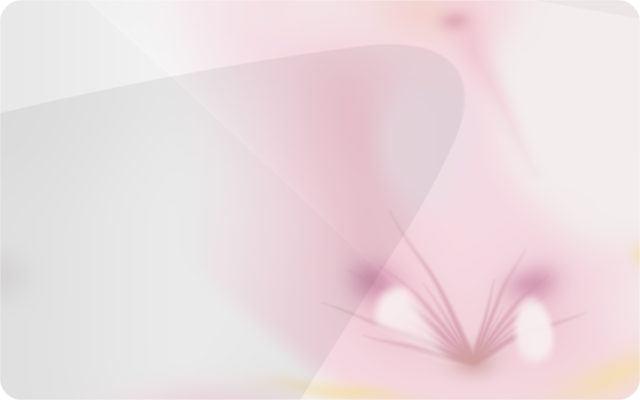
Reproduce this background procedurally as a WebGL 2 fragment shader.

```glsl
#version 300 es
precision highp float;
// Pale flower backdrop: soft petals, a veined throat and a translucent swoosh.
// Petals are blurred ellipses warped by gradient noise, veins are tapered
// segments fanned by a loop, and the glass edges are signed distances.
uniform vec2 u_resolution;
out vec4 fragColor;

const vec3 PETAL = vec3(0.957, 0.855, 0.888);
const vec3 DEEP_PINK = vec3(0.935, 0.765, 0.815);
const vec3 PALE = vec3(0.953, 0.928, 0.928);
const vec3 LAVENDER = vec3(0.935, 0.865, 0.895);
const vec3 MAGENTA = vec3(0.80, 0.55, 0.66);
const vec3 VEIN = vec3(0.80, 0.57, 0.63);
const vec3 YELLOW = vec3(0.955, 0.875, 0.70);
const vec3 PEACH = vec3(0.95, 0.81, 0.78);

vec2 hashGradient(vec2 cell) {
  float a = fract(sin(dot(cell, vec2(127.1, 311.7))) * 43758.5) * 6.2832;
  return vec2(cos(a), sin(a));
}

float gradientNoise(vec2 p) {
  vec2 i = floor(p), f = fract(p);
  vec2 u = f * f * f * (f * (f * 6.0 - 15.0) + 10.0);
  vec2 e = vec2(0.0, 1.0);
  float a = dot(hashGradient(i), f);
  float b = dot(hashGradient(i + e.yx), f - e.yx);
  float c = dot(hashGradient(i + e.xy), f - e.xy);
  float d = dot(hashGradient(i + e.yy), f - e.yy);
  return mix(mix(a, b, u.x), mix(c, d, u.x), u.y);
}

// Soft elliptical spot, turned by an angle.
float glow(vec2 p, vec2 center, vec2 radius, float angle) {
  float c = cos(angle), s = sin(angle);
  vec2 q = mat2(c, -s, s, c) * (p - center) / radius;
  return exp(-dot(q, q));
}

// Ellipse with a blurred rim.
float petal(vec2 p, vec2 center, vec2 radius, float blur) {
  return 1.0 - smoothstep(1.0 - blur, 1.0 + blur, length((p - center) / radius));
}

// Stroke from a to b; its width tapers to nothing at b.
float stroke(vec2 p, vec2 a, vec2 b, float width, float blur) {
  vec2 ab = b - a;
  float t = clamp(dot(p - a, ab) / dot(ab, ab), 0.0, 1.0);
  float d = length(p - a - ab * t) - width * (1.0 - t);
  return (1.0 - smoothstep(-blur, blur, d)) * (1.0 - 0.6 * t);
}

// Fan of veins between two angles, with alternating lengths.
float veinFan(vec2 p, vec2 root, float from, float to, float reach) {
  float ink = 0.0;
  for (int i = 0; i < 7; i++) {
    float k = float(i);
    float a = mix(from, to, k / 6.0);
    float len = reach * (0.72 + 0.28 * cos(k * 2.4));
    ink = max(ink, stroke(p, root, root + len * vec2(cos(a), sin(a)), 0.010, 0.008));
  }
  return ink;
}

float smoothMin(float a, float b, float k) {
  float h = max(k - abs(a - b), 0.0);
  return min(a, b) - h * h / (4.0 * k);
}

// Positive inside the swoosh.
float swoosh(vec2 p) {
  float top = 0.717 + 0.24 * p.x - 0.06 * p.x * p.x;
  float bend = max(p.y - 0.4, 0.0);
  float right = 0.75 + 0.63 * p.y - 0.35 * bend * bend;
  return smoothMin(top - p.y, (right - p.x) * 0.85, 0.28);
}

vec3 flower(vec2 p) {
  vec2 w = p + 0.025 * vec2(gradientNoise(p * 5.0), gradientNoise(p * 5.0 + 19.0));
  vec3 col = vec3(0.91 + 0.042 * smoothstep(0.0, 0.5, p.x));
  // Broad petals
  float body = smoothstep(0.42, 0.82, w.x + 0.10 * smoothstep(0.6, 1.0, w.y));
  body *= smoothstep(-0.04, 0.07, w.y - 0.28 + 0.82 * (w.x - 0.52));
  col = mix(col, PETAL, body);
  col = mix(col, DEEP_PINK, 0.75 * glow(w, vec2(0.88, 0.68), vec2(0.13, 0.27), 0.15));
  col = mix(col, DEEP_PINK, 0.6 * glow(w, vec2(0.93, 0.40), vec2(0.09, 0.17), 0.35));
  col = mix(col, PALE, 0.55 * glow(w, vec2(0.83, 0.98), vec2(0.25, 0.10), 0.0));
  col = mix(col, LAVENDER, 0.9 * petal(w, vec2(1.07, 0.64), vec2(0.12, 0.18), 0.35));
  col = mix(col, PALE, petal(w, vec2(1.56, 0.76), vec2(0.33, 0.38), 0.22));
  col = mix(col, PALE, 0.8 * glow(w, vec2(1.65, 0.26), vec2(0.11, 0.16), 0.0));
  col = mix(col, PETAL, 0.7 * glow(w, vec2(0.54, 0.0), vec2(0.22, 0.045), 0.0));
  // Upper stem and warm accents
  col = mix(col, PEACH, 0.75 * glow(w, vec2(1.07, 0.97), vec2(0.13, 0.06), -0.2));
  col = mix(col, DEEP_PINK, 0.8 * stroke(w, vec2(1.15, 0.95), vec2(1.34, 0.56), 0.035, 0.04));
  col = mix(col, VEIN, 0.45 * glow(w, vec2(1.135, 0.95), vec2(0.03, 0.02), 0.0));
  col = mix(col, YELLOW, 0.9 * glow(w, vec2(0.87, 0.02), vec2(0.15, 0.024), -0.08));
  col = mix(col, YELLOW, 0.85 * glow(w, vec2(1.53, 0.055), vec2(0.15, 0.045), 0.3));
  col = mix(col, YELLOW, 0.8 * glow(w, vec2(1.60, 0.36), vec2(0.025, 0.03), 0.0));
  // Throat: dark patches, pale tongues, then veins
  vec2 root = vec2(1.1875, 0.105);
  col = mix(col, DEEP_PINK, 0.65 * glow(w, vec2(1.0, 0.21), vec2(0.18, 0.12), -0.6));
  col = mix(col, DEEP_PINK, 0.65 * glow(w, vec2(1.34, 0.21), vec2(0.13, 0.15), 0.0));
  col = mix(col, MAGENTA, 0.8 * glow(w, vec2(0.935, 0.295), vec2(0.058, 0.048), -0.5));
  col = mix(col, MAGENTA, 0.75 * glow(w, vec2(1.335, 0.285), vec2(0.062, 0.045), 0.4));
  float veins = max(veinFan(w, root, 2.1, 2.92, 0.43), veinFan(w, root, 0.40, 1.30, 0.31));
  col = mix(col, VEIN, 0.75 * veins);
  col = mix(col, vec3(0.97, 0.93, 0.94), 0.95 * petal(w, vec2(1.335, 0.165), vec2(0.042, 0.075), 0.3));
  col = mix(col, vec3(0.97, 0.93, 0.94), 0.95 * stroke(w, vec2(0.985, 0.225), vec2(1.13, 0.10), 0.045, 0.018));
  return mix(col, vec3(0.80, 0.62, 0.60), 0.7 * glow(w, root, vec2(0.06, 0.04), 0.0));
}

void main() {
  vec2 p = gl_FragCoord.xy / u_resolution.y;
  vec2 size = vec2(u_resolution.x / u_resolution.y, 1.0);
  float aa = 1.2 / u_resolution.y;
  vec3 col = flower(vec2(p.x * 1.6 / size.x, p.y));
  p.x *= 1.6 / size.x;
  // Translucent swoosh, diagonal crease and corner sheen
  float inside = swoosh(p);
  col *= mix(1.0, mix(0.945, 0.965, smoothstep(0.0, 0.35, inside)), smoothstep(-aa, aa, inside));
  float t = p.x - 0.219;
  float crease = p.y - (1.0 - 0.9 * t - 0.04 * t * t);
  float fade = smoothstep(0.12, 0.35, p.y);
  col += fade * (0.012 * smoothstep(-aa, aa, crease) * exp(-max(crease, 0.0) * 5.0) + 0.012 * exp(-abs(crease) * 260.0));
  col *= 1.0 - 0.03 * smoothstep(-aa, aa, p.y - 1.0 + 0.172 * (p.x - 1.333));
  col -= 0.05 * glow(p, vec2(0.0, 0.31), vec2(0.07, 0.06), 0.0) * vec3(0.8, 1.0, 0.9);
  // Rounded white corners
  vec2 q = abs(gl_FragCoord.xy / u_resolution.y - 0.5 * size) - 0.5 * size + 0.055;
  float card = length(max(q, 0.0)) - 0.055;
  fragColor = vec4(mix(col, vec3(1.0), smoothstep(-aa, aa, card)), 1.0);
}
```
